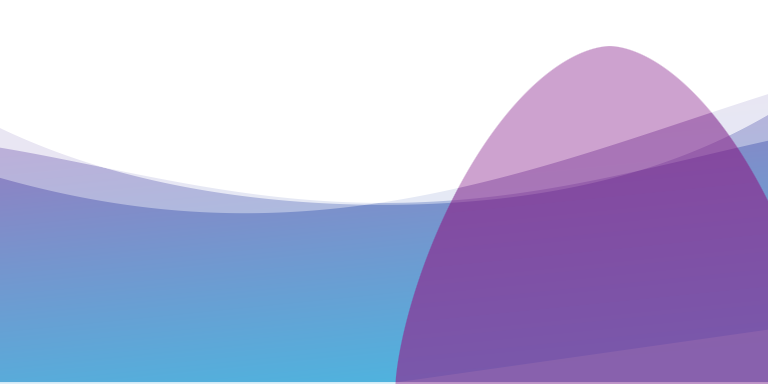
This background is drawn by a Shadertoy shader. Its source:

```glsl
// Three translucent waves, violet fading to cyan, cross behind a purple hump.
// Each wave is a quartic in x; the number of waves covering a point sets the
// opacity there. The hump is a superellipse that tints the waves beneath it.

// Lengths are in canvas heights.
const vec3 PAPER        = vec3(1.0);
const vec3 WAVE_VIOLET  = vec3(0.57, 0.50, 0.76);
const vec3 WAVE_CYAN    = vec3(0.31, 0.70, 0.87);
const vec3 HUMP_PINK    = vec3(0.803, 0.635, 0.81);
const vec3 HUMP_PLUM    = vec3(0.535, 0.265, 0.61);
const vec3 HUMP_INDIGO  = vec3(0.475, 0.345, 0.67);
const vec3 WEDGE_TINT   = vec3(0.80, 0.55, 0.71);

// Opacity added by the first, second and third overlapping wave.
const vec3 WAVE_STEPS   = vec3(0.20, 0.42, 0.38);
const vec3 HUMP_STEPS   = vec3(0.50, 0.25, 0.25);

// Quartic coefficients; one component per wave, constant term first.
const float WAVE_CENTER = 1.0;
const vec3 WAVE_C0 = vec3(0.4665, 0.4715, 0.4735);
const vec3 WAVE_C1 = vec3(0.0, 0.0, 0.155);
const vec3 WAVE_C2 = vec3(0.17, 0.21, 0.195);
const vec3 WAVE_C3 = vec3(0.017, 0.009, -0.046);
const vec3 WAVE_C4 = vec3(0.047, -0.057, -0.0226);

const float FADE_TOP    = 0.60;  // height where the gradient starts at the left
const float FADE_TILT   = 0.10;
const float FADE_SPAN   = 0.70;
const float HUMP_CENTER = 1.588;
const vec2  HUMP_SIZE   = vec2(0.558, 0.88);  // half width, height
const vec2  HUMP_POWER  = vec2(1.75, 1.45);
const float WEDGE_START = 1.003;
const float WEDGE_SLOPE = 0.142;
const float WEDGE_ALPHA = 0.18;
const float RIM_HEIGHT  = 0.005;
const float RIM_FADE    = 0.8;

vec3 waveHeights(float x) {
    float t = x - WAVE_CENTER;
    return WAVE_C0 + t * (WAVE_C1 + t * (WAVE_C2 + t * (WAVE_C3 + t * WAVE_C4)));
}

// Coverage of the region where d is positive, softened over one pixel.
float cover(float d, float pixel) {
    return clamp(d / pixel + 0.5, 0.0, 1.0);
}

// Total opacity of a (fractional) number of stacked waves.
float stackOpacity(float count, vec3 steps) {
    return dot(clamp(count - vec3(0.0, 1.0, 2.0), 0.0, 1.0), steps);
}

float humpField(vec2 p) {
    vec2 q = abs(p - vec2(HUMP_CENTER, 0.0)) / HUMP_SIZE;
    return 1.0 - pow(q.x, HUMP_POWER.x) - pow(q.y, HUMP_POWER.y);
}

void mainImage(out vec4 fragColor, in vec2 fragCoord) {
    float pixel = 1.0 / iResolution.y;
    vec2 p = fragCoord * pixel;

    // Count the waves over this point
    vec3 depth = waveHeights(p.x) - p.y;
    float count = dot(clamp(depth / pixel + 0.5, 0.0, 1.0), vec3(1.0));
    float rim = 1.0 - RIM_FADE * cover(RIM_HEIGHT - p.y, pixel);

    // Waves over the paper
    float fade = clamp((FADE_TOP - p.y + FADE_TILT * p.x) / FADE_SPAN, 0.0, 1.0);
    vec3 waveColor = mix(WAVE_VIOLET, WAVE_CYAN, fade);
    vec3 color = mix(PAPER, waveColor, stackOpacity(count, WAVE_STEPS) * rim);

    // Hump, darkened by the waves, with a pale wedge at its foot
    vec3 deep = mix(HUMP_PLUM, HUMP_INDIGO, fade);
    float wedge = cover((p.x - WEDGE_START) * WEDGE_SLOPE - p.y, pixel);
    deep = mix(deep, WEDGE_TINT, WEDGE_ALPHA * wedge);
    vec3 humpColor = mix(HUMP_PINK, deep, stackOpacity(count, HUMP_STEPS) * rim);
    float field = humpField(p);
    color = mix(color, humpColor, cover(field, max(fwidth(field), 1e-4)));

    fragColor = vec4(color, 1.0);
}
```
